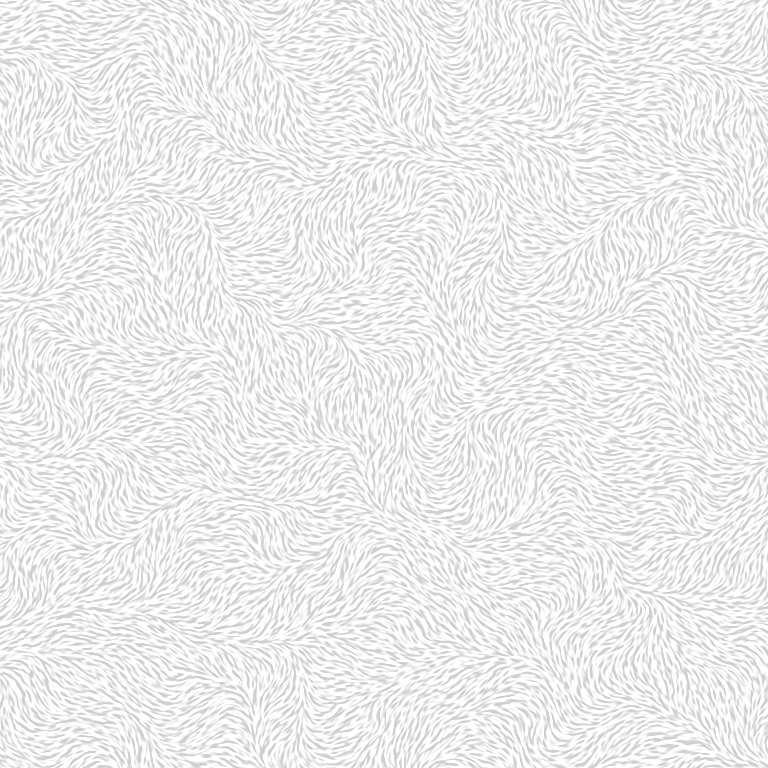
Write a three.js fragment shader that draws this pattern.

```glsl
#define GROUND vec3(1.0)
#define HAIR vec3(0.81)
#define HAIR_DENSITY 250.0   // noise cells across the canvas
#define HAIR_REACH 0.009     // half length of a hair
#define HAIR_CUT 0.040       // higher means fewer hairs
#define HAIR_SOFTNESS 0.115  // half width of the edge ramp
#define SWIRL_SCALE 6.0      // swirls across the canvas
#define SWIRL_TURN 3.6       // strength of the turning
#define LEAN -0.15           // mean hair angle
#define STEPS 8

varying vec2 vUv;

// Random unit vector for a lattice point
vec2 randomDirection(vec2 cell) {
  vec3 p = fract(cell.xyx * vec3(0.1031, 0.1030, 0.0973));
  p += dot(p, p.yzx + 33.33);
  float angle = 6.28319 * fract((p.x + p.y) * p.z);
  return vec2(cos(angle), sin(angle));
}

float gradientNoise(vec2 p) {
  vec2 cell = floor(p);
  vec2 f = p - cell;
  vec2 blend = f * f * f * (f * (f * 6.0 - 15.0) + 10.0);
  float a = dot(randomDirection(cell), f);
  float b = dot(randomDirection(cell + vec2(1.0, 0.0)), f - vec2(1.0, 0.0));
  float c = dot(randomDirection(cell + vec2(0.0, 1.0)), f - vec2(0.0, 1.0));
  float d = dot(randomDirection(cell + vec2(1.0, 1.0)), f - vec2(1.0, 1.0));
  return mix(mix(a, b, blend.x), mix(c, d, blend.x), blend.y);
}

mat2 rotation(float angle) {
  float c = cos(angle);
  float s = sin(angle);
  return mat2(c, s, -s, c);
}

// Combing direction: large swirls with smaller waves on top
vec2 combDirection(vec2 p) {
  vec2 q = rotation(0.4) * p * SWIRL_SCALE + 41.7;
  float turn = gradientNoise(q)
             + 0.5 * gradientNoise(q * 2.0 + 17.3)
             + 0.2 * gradientNoise(q * 4.0 + 71.9);
  float angle = LEAN + SWIRL_TURN * turn;
  return vec2(cos(angle), sin(angle));
}

float grain(vec2 p) {
  return gradientNoise(rotation(0.6) * p * HAIR_DENSITY + 300.0);
}

// Grain averaged along the combing direction, both ways from the point
float combedGrain(vec2 p) {
  float total = grain(p);
  float weightSum = 1.0;
  for (int side = 0; side < 2; side++) {
    float stride = (side == 0 ? 1.0 : -1.0) * HAIR_REACH / float(STEPS);
    vec2 q = p;
    for (int i = 1; i < STEPS; i++) {
      q += combDirection(q) * stride;
      float weight = 0.5 + 0.5 * cos(3.14159 * float(i) / float(STEPS));
      total += weight * grain(q);
      weightSum += weight;
    }
  }
  return total / weightSum;
}

void main() {
  float hair = smoothstep(HAIR_CUT - HAIR_SOFTNESS,
                          HAIR_CUT + HAIR_SOFTNESS, combedGrain(vUv));
  gl_FragColor = vec4(mix(GROUND, HAIR, hair), 1.0);
}
```
